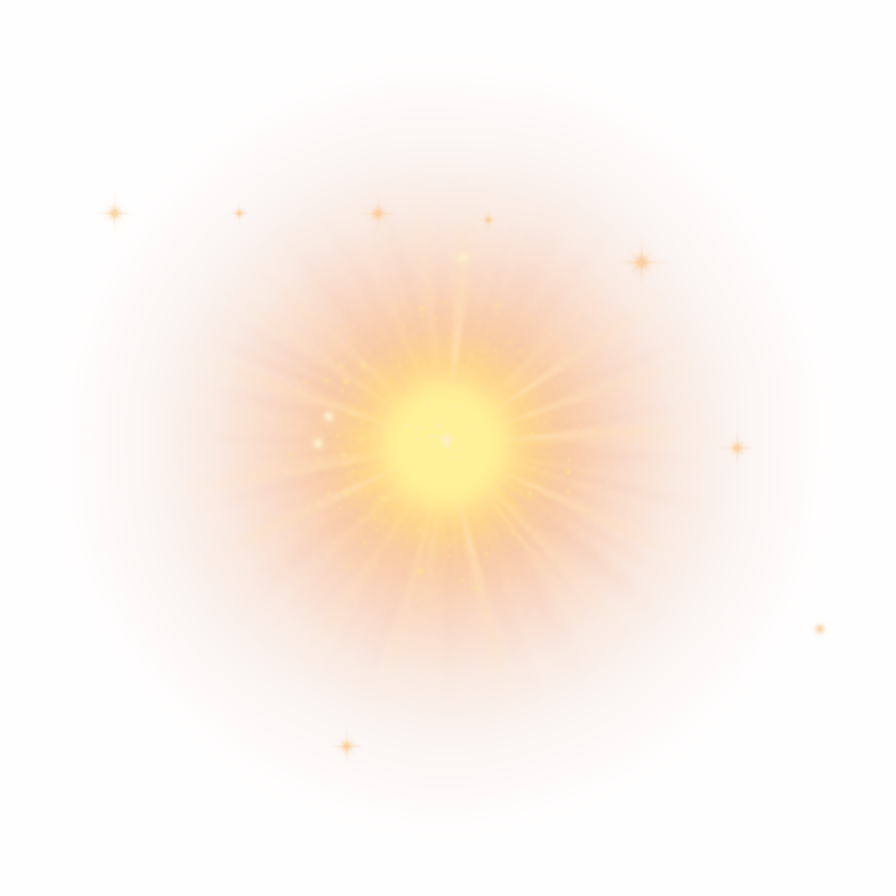
This background is drawn by a three.js fragment shader. Its source:

```glsl
varying vec2 vUv;

const vec2 CENTRE = vec2(0.497, 0.503);
const vec3 WHITE = vec3(1.0, 0.996, 0.995);
const vec3 MIST = vec3(0.985, 0.963, 0.955);
const vec3 BLUSH = vec3(0.98, 0.925, 0.895);
const vec3 PEACH = vec3(0.98, 0.85, 0.77);
const vec3 APRICOT = vec3(0.98, 0.805, 0.645);
const vec3 AMBER = vec3(1.0, 0.84, 0.55);
const vec3 LEMON = vec3(1.0, 0.945, 0.60);
const vec3 RAY_LIGHT = vec3(1.0, 0.89, 0.73);
const vec3 RAY_SHADE = vec3(0.95, 0.77, 0.68);
const vec3 STAR_GOLD = vec3(0.98, 0.79, 0.57);
const vec3 SPARK = vec3(1.0, 0.94, 0.80);

vec2 hash2(vec2 p) {
  p = vec2(dot(p, vec2(127.1, 311.7)), dot(p, vec2(269.5, 183.3)));
  return fract(sin(p) * 43758.55);
}

float gradientDot(vec2 cell, vec2 corner, vec2 f) {
  return dot(hash2(cell + corner) * 2.0 - 1.0, f - corner);
}

float gradientNoise(vec2 p) {
  vec2 i = floor(p);
  vec2 f = fract(p);
  vec2 u = f * f * (3.0 - 2.0 * f);
  float low = mix(gradientDot(i, vec2(0.0), f), gradientDot(i, vec2(1.0, 0.0), f), u.x);
  float high = mix(gradientDot(i, vec2(0.0, 1.0), f), gradientDot(i, vec2(1.0), f), u.x);
  return mix(low, high, u.y);
}

// Radial colour ramp from the core to the paper
vec3 halo(float r) {
  vec3 c = mix(LEMON, AMBER, smoothstep(0.045, 0.098, r));
  c = mix(c, APRICOT, smoothstep(0.085, 0.14, r));
  c = mix(c, PEACH, smoothstep(0.12, 0.20, r));
  c = mix(c, BLUSH, smoothstep(0.17, 0.28, r));
  c = mix(c, MIST, smoothstep(0.25, 0.355, r));
  return mix(c, WHITE, smoothstep(0.32, 0.445, r));
}

float beam(float angle, float aim, float width) {
  float d = (angle - radians(aim)) / width;
  return exp(-d * d);
}

// Signed streaks: positive is light, negative is shade
float rays(vec2 p, float r) {
  vec2 dir = p / max(r, 0.001);
  float streaks = gradientNoise(dir * 5.0 + r) + 0.9 * gradientNoise(dir * 13.0 + r * 2.0 + 7.0);
  float angle = atan(p.y, abs(p.x));
  float fan = 0.7 * beam(angle, 83.0, 0.05) + 0.7 * beam(angle, -76.0, 0.05);
  for (int i = 0; i < 5; i++) {
    fan += 0.65 * beam(angle, 35.0 - 15.0 * float(i), 0.04);
  }
  return streaks + fan - 0.2;
}

float glowDot(vec2 p, float radius) {
  return exp(-dot(p, p) / (radius * radius));
}

// Small core with straight and diagonal spikes
float star(vec2 p, float size) {
  vec2 q = vec2(p.x + p.y, p.x - p.y) * 0.7071;
  vec2 a = abs(p);
  vec2 b = abs(q);
  float thin = size * 0.055;
  float cross1 = exp(-min(a.x, a.y) / thin) * smoothstep(size, 0.0, max(a.x, a.y));
  float cross2 = exp(-min(b.x, b.y) / thin) * smoothstep(size * 0.7, 0.0, max(b.x, b.y));
  return min(0.65 * glowDot(p, size * 0.24) + 0.5 * cross1 + 0.3 * cross2, 1.0);
}

// One random speck in some of the grid cells
float specks(vec2 p, float cells, float share, float seed) {
  vec2 g = p * cells;
  vec2 cell = floor(g);
  vec2 pos = 0.3 + 0.4 * hash2(cell + seed);
  vec2 kind = hash2(cell + seed + 41.0);
  float radius = mix(0.10, 0.19, kind.y);
  return step(kind.x, share) * glowDot(fract(g) - pos, radius) * (0.4 + 0.6 * kind.y);
}

void main() {
  vec2 uv = vUv;
  vec2 p = uv - CENTRE;
  float r = length(p);

  // Glow with a softly uneven rim
  float wobble = 0.012 * gradientNoise(uv * 7.0) * smoothstep(0.1, 0.3, r);
  vec3 color = halo(r + wobble);

  // Streaks of light and shade
  float streak = rays(p, r);
  float reach = smoothstep(0.05, 0.11, r) * (1.0 - smoothstep(0.13, 0.33, r));
  color = mix(color, RAY_LIGHT, clamp(streak, 0.0, 1.0) * reach * 0.62);
  color = mix(color, RAY_SHADE, clamp(-streak, 0.0, 1.0) * reach * 0.42);
  color += 0.012 * gradientNoise(uv * 130.0) * reach;

  // Glitter around the core
  float dustZone = smoothstep(0.05, 0.09, r) * (1.0 - smoothstep(0.13, 0.21, r));
  float dust = specks(uv, 48.0, 0.20, 3.0) + 0.7 * specks(uv, 75.0, 0.16, 19.0);
  color = mix(color, vec3(1.0, 0.89, 0.58), min(dust, 1.0) * dustZone * 0.8);
  float paleZone = glowDot(uv - vec2(0.488, 0.518), 0.032);
  color = mix(color, vec3(0.98, 0.91, 0.86), specks(uv, 85.0, 0.65, 8.0) * paleZone);
  float sparks = glowDot(uv - vec2(0.367, 0.535), 0.006) + glowDot(uv - vec2(0.355, 0.505), 0.006)
    + glowDot(uv - vec2(0.517, 0.712), 0.006) + glowDot(uv - vec2(0.498, 0.509), 0.006);
  color = mix(color, SPARK, min(sparks, 1.0) * 0.9);

  // Arc of stars over the glow, with two strays below
  float stars = star(uv - vec2(0.387, 0.167), 0.024) + glowDot(uv - vec2(0.915, 0.298), 0.005);
  for (int i = 0; i < 6; i++) {
    float k = float(i);
    float flip = cos(3.14159 * k);
    vec2 place = vec2(0.128 + (0.143 + 0.004 * flip) * k, 0.762 - 0.262 * pow(k / 5.0, 7.0));
    stars += star(uv - place, 0.021 + 0.005 * flip + 0.008 * step(4.0, k));
  }
  color = mix(color, STAR_GOLD, min(stars, 1.0) * 0.8);

  gl_FragColor = vec4(clamp(color, 0.0, 1.0), 1.0);
}
```
